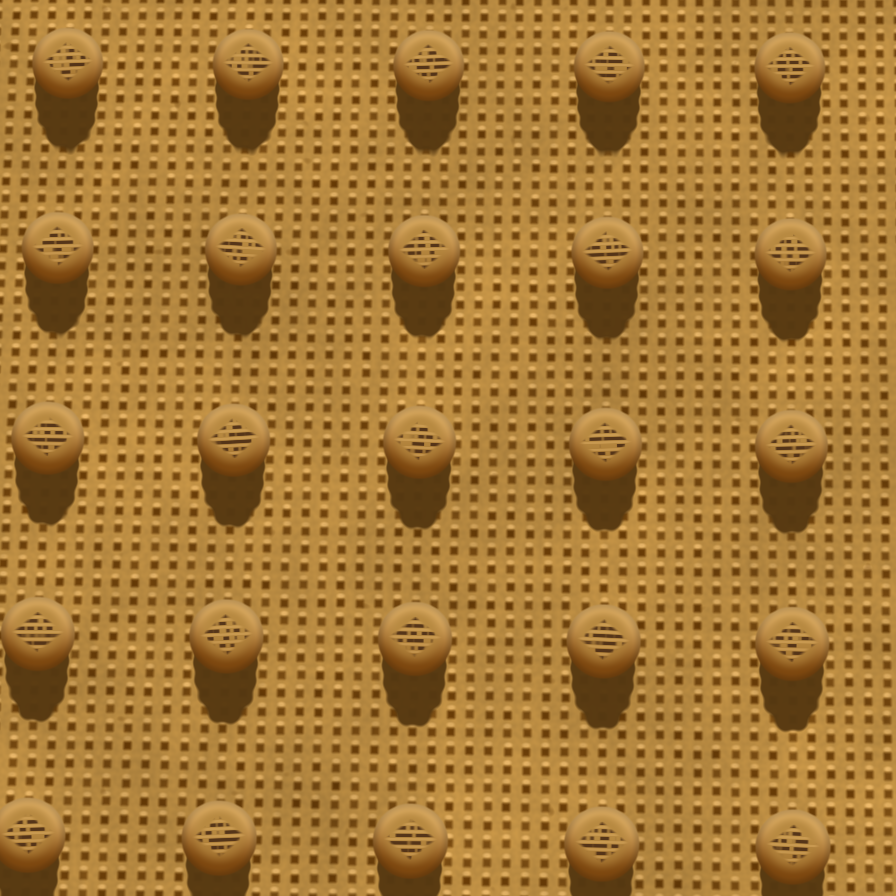
This texture is drawn by a WebGL 1 fragment shader. Its source:

```glsl
precision highp float;
// Worn yellow tactile paving: studs with long shadows on a finely dimpled plate.
uniform vec2 u_resolution;

#define FIRST_STUD   vec2(0.0755, 0.0705)
#define STUD_PITCH   vec2(0.2015, 0.2030)
#define PERSPECTIVE  vec2(0.0030, 0.0031)
#define ROW_SHIFT    0.0111
#define STUD_RADIUS  0.0395
#define SHADOW_SIZE  vec2(0.0355, 0.098)
#define DIMPLES      vec2(10.0, 11.0)
#define PIT_HALF     vec2(0.205, 0.220)
#define WEAR         0.10

const vec3 PLATE     = vec3(0.72, 0.54, 0.255);
const vec3 HIGHLIGHT = vec3(0.88, 0.69, 0.40);
const vec3 PIT       = vec3(0.39, 0.22, 0.02);
const vec3 SHADOW    = vec3(0.35, 0.23, 0.07);
const vec3 STUD_LOW  = vec3(0.49, 0.28, 0.06);
const vec3 GROOVE    = vec3(0.29, 0.17, 0.08);

float hash(vec2 p) {
  return fract(sin(dot(p, vec2(127.1, 311.7))) * 43758.5);
}

float gradDot(vec2 cell, vec2 offset) {
  float a = 6.2832 * hash(cell);
  return dot(vec2(cos(a), sin(a)), offset);
}

float gradientNoise(vec2 p) {
  vec2 i = floor(p), f = p - i, e = vec2(1.0, 0.0);
  vec2 u = f * f * f * (f * (f * 6.0 - 15.0) + 10.0);
  return mix(mix(gradDot(i, f), gradDot(i + e, f - e), u.x),
             mix(gradDot(i + e.yx, f - e.yx), gradDot(i + 1.0, f - 1.0), u.x), u.y);
}

// Slight downward slope of each row of studs
float rowSlope(vec2 g) {
  return g.x * (0.0013 + 0.0005 * g.y);
}

// Grid coordinates to canvas, y pointing down
vec2 gridToCanvas(vec2 g) {
  vec2 p = FIRST_STUD + g * (STUD_PITCH + PERSPECTIVE * g.y);
  return p + vec2(-ROW_SHIFT * g.y, rowSlope(g));
}

// Inverse of gridToCanvas by fixed-point iteration
vec2 canvasToGrid(vec2 p) {
  vec2 g = vec2(0.0);
  for (int k = 0; k < 5; k++) {
    vec2 pitch = STUD_PITCH + PERSPECTIVE * g.y;
    g.y = (p.y - FIRST_STUD.y - rowSlope(g)) / pitch.y;
    g.x = (p.x - FIRST_STUD.x + ROW_SHIFT * g.y) / pitch.x;
  }
  return g;
}

// Plate with lit bumps above dark pits
vec3 dimpledPlate(vec2 q, float px) {
  vec2 id = floor(q + 0.5);
  vec2 c = q - id - 0.07 * (vec2(hash(id), hash(id + 37.0)) - 0.5);
  float soft = max(0.12, 50.0 * px);
  vec2 b = abs(c - vec2(0.0, 0.10)) - PIT_HALF + 0.08;
  float pit = smoothstep(soft, -soft, length(max(b, 0.0)) + min(max(b.x, b.y), 0.0) - 0.08);
  float glint = smoothstep(0.26, 0.06, length((c - vec2(0.0, -0.29)) * vec2(0.85, 1.25)));
  vec3 col = mix(PLATE, HIGHLIGHT, glint * (0.6 + 0.4 * hash(id + 11.0)));
  return mix(col, PIT, pit * (0.76 + 0.24 * hash(id + 5.0)));
}

// Rounded stud; n is the offset from its centre in radii
vec3 studColor(vec2 n, vec2 id) {
  vec3 col = mix(HIGHLIGHT, STUD_LOW, smoothstep(-0.8, 0.75, n.y - 0.12 * n.x));
  float cap = smoothstep(0.90, 0.45, length(n - vec2(0.0, -0.10)));
  col = mix(col, mix(PLATE, STUD_LOW, 0.3 * smoothstep(-0.3, 0.6, n.y)), cap);
  col *= 1.0 - 0.16 * smoothstep(0.78, 1.0, length(n));

  // Broken grip grooves on the crown
  float a = 0.12 * (hash(id + 3.0) - 0.5);
  vec2 m = mat2(cos(a), -sin(a), sin(a), cos(a)) * (n - vec2(0.0, -0.05));
  float row = floor(m.y * 5.0);
  float wave = sin(6.2832 * (m.y * 5.0 - row - 0.25));
  float broken = smoothstep(-0.25, 0.10, gradientNoise(vec2(m.x * 5.0 + 9.0 * id.x, row * 3.7 + id.y + 0.5)));
  float crown = smoothstep(0.60, 0.45, abs(m.x) * 0.8 + abs(m.y));
  col = mix(col, GROOVE, crown * broken * smoothstep(-0.3, 0.6, wave) * 0.9);
  return mix(col, HIGHLIGHT, crown * smoothstep(0.2, 0.9, -wave) * 0.45);
}

void main() {
  vec2 uv = gl_FragCoord.xy / u_resolution;
  vec2 p = vec2(uv.x, 1.0 - uv.y);
  float px = 1.0 / min(u_resolution.x, u_resolution.y);
  vec2 grid = canvasToGrid(p), id = floor(grid + 0.5);
  vec2 d = p - gridToCanvas(id), q = grid * DIMPLES;
  vec3 col = dimpledPlate(q, px);

  // Uneven fading, fine grain and scattered grime
  float stain = gradientNoise(p * 5.0) + 0.6 * gradientNoise(p * 23.0);
  col *= 1.0 + WEAR * (stain + 0.6 * gradientNoise(p * 150.0));
  col = mix(col, PIT, 0.35 * smoothstep(0.48, 0.65, gradientNoise(p * 48.0 + 7.0)));

  // Tapered shadow, its edge ruffled by the dimples
  vec2 s = (d + vec2(0.001, 0.0)) / SHADOW_SIZE;
  float ruffle = 0.05 * (cos(6.2832 * q.y) + cos(6.2832 * q.x));
  float shadowDist = s.x * s.x + pow(max(s.y, 0.0), 3.0) - 1.0 + ruffle;
  float shade = smoothstep(0.10, -0.10, shadowDist) * step(0.0, d.y);
  col = mix(col, SHADOW * (0.9 + 0.14 * col.r), shade);

  // Studs grow slightly toward the bottom
  float radius = STUD_RADIUS + 0.0006 * id.y, edge = max(px, 0.0015);
  col = mix(col, studColor(d / radius, id), smoothstep(edge, -edge, length(d) - radius));
  gl_FragColor = vec4(col, 1.0);
}
```
